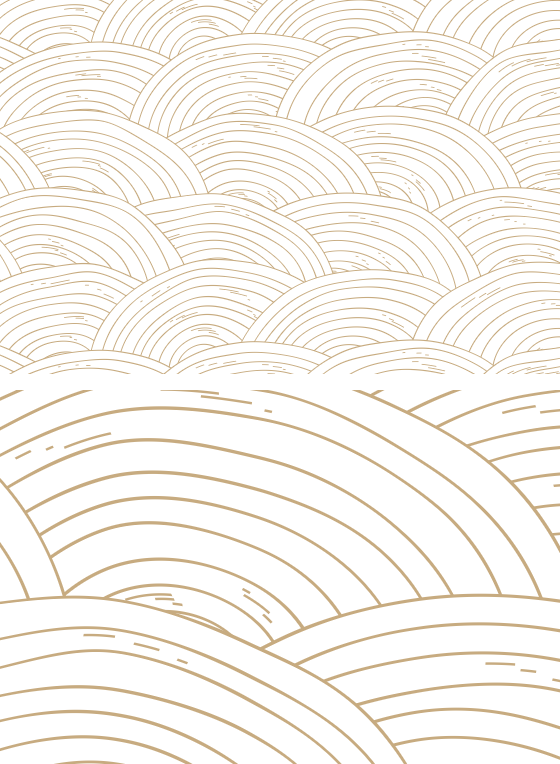
Top: the whole. Bottom: its middle third, enlarged.
This pattern is drawn by a WebGL 2 fragment shader. Its source:

```glsl
#version 300 es
precision highp float;
// Overlapping hand-drawn hills, each filled with tan contour lines and short strokes.

#define ROWS 4.853        // hill rows down the canvas; one row is the length unit
#define COLUMN_PITCH 2.02 // distance between hills in a row
#define HILL_SIZE vec2(1.76, 1.42)
#define RINGS 11.5        // contour lines from crest to core
#define LINE_WIDTH 0.0132
#define JITTER vec2(0.15, 0.09)
#define WOBBLE 0.045
#define LEAN 0.2
#define PAPER vec3(1.0)
#define INK vec3(0.78, 0.67, 0.50)

uniform vec2 u_resolution;
out vec4 fragColor;

float hash(vec2 p) {
    vec3 q = fract(vec3(p.xyx) * 0.1031);
    q += dot(q, q.yzx + 33.33);
    return fract((q.x + q.y) * q.z);
}

// Signed value noise, -1 to 1
float noise(vec2 p) {
    vec2 i = floor(p), f = fract(p);
    f = f * f * (3.0 - 2.0 * f);
    float low = mix(hash(i), hash(i + vec2(1, 0)), f.x);
    float high = mix(hash(i + vec2(0, 1)), hash(i + vec2(1, 1)), f.x);
    return 2.0 * mix(low, high, f.y) - 1.0;
}

// Contour number at p (crest at origin, y down): 0 on the outline, growing inward
float contour(vec2 p, float seed) {
    p.y += WOBBLE * noise(vec2(p.x * 1.7 + seed, seed));
    vec2 e = (p - vec2(0.0, HILL_SIZE.y)) / HILL_SIZE;
    float lean = LEAN * (2.0 * hash(vec2(seed, 7.0)) - 1.0);
    e.x -= lean * (1.0 - length(e));
    float s = (1.0 - length(e)) * RINGS;
    float uneven = noise(vec2(p.x * 1.4 + seed, s * 0.8 + seed));
    return s + 0.28 * smoothstep(0.0, 1.0, s) * uneven;
}

float stroke(float dist, float width, float pixel) {
    return clamp((0.5 * width - dist) / pixel + 0.5, 0.0, 1.0);
}

// Short strokes scattered in the gaps between contours
float dashes(vec2 p, float s, float slope, float seed, float pixel) {
    float gap = floor(s);
    vec2 fromCore = p - vec2(0.0, HILL_SIZE.y);
    float angle = atan(fromCore.x, -fromCore.y);
    float ink = 0.0;
    for (int j = 0; j < 3; j++) {
        vec2 id = vec2(seed + gap * 5.0, float(j) * 3.0 + 11.0);
        float present = step(0.45, hash(vec2(seed + 3.0, gap + 20.0)));
        float center = 1.5 * hash(vec2(seed, gap + 40.0)) - 0.75;
        center += float(j - 1) * 0.13 + 0.06 * hash(id);
        float halfLength = mix(0.015, 0.13, pow(hash(id + 17.0), 2.0));
        float across = abs(fract(s) - 0.34 - 0.17 * float(j)) / slope;
        float along = abs(angle - center) * length(fromCore) - halfLength;
        float ends = clamp(0.5 - along / pixel, 0.0, 1.0);
        ink = max(ink, present * ends * stroke(across, 0.8 * LINE_WIDTH, pixel));
    }
    return ink * step(1.0, s);
}

void main() {
    float pixel = ROWS / u_resolution.y;
    vec2 q = gl_FragCoord.xy * pixel;
    q.y = ROWS - q.y;
    vec3 color = PAPER;
    float frontRow = floor(q.y + 0.68);

    // Paint hills from back to front
    for (int k = -2; k <= 0; k++) {
        float row = frontRow + float(k);
        float cycle = mod(row, 4.0);
        float shift = 1.0 + 0.38 * cos((cycle - 1.2) * 1.5708);
        float nearest = floor((q.x - shift) / COLUMN_PITCH + 0.5);
        float order = cycle < 2.0 ? 1.0 : -1.0;

        for (int i = -1; i <= 1; i++) {
            float column = nearest + float(i) * order;
            vec2 id = vec2(column + 31.0, cycle + 5.0);
            float seed = floor(97.0 * hash(id)) + 0.5;
            vec2 crest = vec2(column * COLUMN_PITCH + shift, row - 0.526);
            crest += JITTER * (2.0 * vec2(hash(id + 9.0), hash(id + 23.0)) - 1.0);

            vec2 p = q - crest;
            float s = contour(p, seed);
            if (s < -1.0) continue;
            const float h = 0.004;
            vec2 gradient = vec2(contour(p + vec2(h, 0), seed),
                                 contour(p + vec2(0, h), seed)) - s;
            float slope = max(length(gradient) / h, 1.0);

            float width = LINE_WIDTH * (1.0 + 0.2 * noise(p * 3.0 + seed));
            float ring = stroke(abs(fract(s + 0.5) - 0.5) / slope, width, pixel);
            float ink = max(ring, dashes(p, s, slope, seed, pixel));
            float cover = clamp((s / slope + 0.5 * width) / pixel + 0.5, 0.0, 1.0);
            // The outline keeps full ink where the cover fades
            ink = s < 0.0 ? 1.0 : ink;
            color = mix(color, mix(PAPER, INK, ink), cover);
        }
    }
    fragColor = vec4(color, 1.0);
}
```
